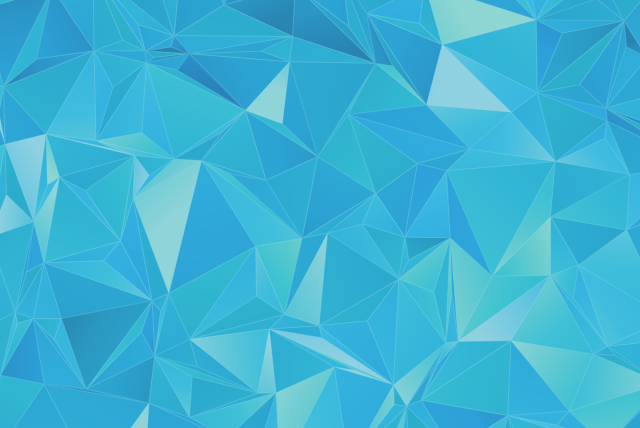
This background is drawn by a Shadertoy shader. Its source:

```glsl
const float CELLS_PER_HEIGHT = 7.2;
const float LINE_HALF_WIDTH = 0.0011;
const vec3 LINE_COLOR = vec3(0.58, 0.86, 0.93);

vec2 hash2(vec2 p) {
    vec3 q = fract(p.xyx * vec3(0.1031, 0.1030, 0.0973));
    q += dot(q, q.yzx + 33.33);
    return fract((q.xx + q.yz) * q.zy);
}

float cross2(vec2 a, vec2 b) { return a.x * b.y - a.y * b.x; }

mat2 rotation(float angle) {
    float c = cos(angle), s = sin(angle);
    return mat2(c, s, -s, c);
}

float cornerSlope(vec2 corner, vec2 p) {
    float angle = 6.2832 * hash2(corner + 71.0).x;
    return dot(vec2(cos(angle), sin(angle)), p - corner);
}

float gradientNoise(vec2 p) {
    vec2 i = floor(p), f = p - i;
    vec2 u = f * f * (3.0 - 2.0 * f);
    vec2 e = vec2(1.0, 0.0);
    return mix(mix(cornerSlope(i, p), cornerSlope(i + e, p), u.x),
               mix(cornerSlope(i + e.yx, p), cornerSlope(i + e.xx, p), u.x), u.y);
}

// Color ramp from deep blue to pale aqua, stops spaced by area share
vec3 waterRamp(float t) {
    vec3 shades[8] = vec3[8](
        vec3(0.16, 0.52, 0.70), vec3(0.17, 0.59, 0.77), vec3(0.17, 0.64, 0.82),
        vec3(0.18, 0.67, 0.83), vec3(0.20, 0.71, 0.85), vec3(0.25, 0.75, 0.85),
        vec3(0.38, 0.78, 0.84), vec3(0.56, 0.83, 0.85));
    float stops[8] = float[8](-0.08, 0.03, 0.17, 0.42, 0.68, 0.86, 0.97, 1.12);
    vec3 color = shades[0];
    for (int i = 1; i < 8; i++) {
        float blend = (t - stops[i - 1]) / (stops[i] - stops[i - 1]);
        color = mix(color, shades[i], clamp(blend, 0.0, 1.0));
    }
    return color;
}

float edgeDistance(vec2 p, vec2 a, vec2 b, inout float side) {
    vec2 e = b - a, w = p - a;
    side = min(side, cross2(e, w));
    return length(w - e * clamp(dot(w, e) / dot(e, e), 0.0, 1.0));
}

// Signed distance, positive inside a counter-clockwise triangle
float triangleDistance(vec2 p, vec2 a, vec2 b, vec2 c) {
    float side = 1e5;
    float d = min(edgeDistance(p, a, b, side),
              min(edgeDistance(p, b, c, side), edgeDistance(p, c, a, side)));
    return side > 0.0 ? d : -d;
}

vec3 facetColor(vec2 p, vec2 a, vec2 b, vec2 c, vec2 seed, mat2 toCanvas) {
    vec2 center = (a + b + c) / 3.0;
    vec2 canvas = toCanvas * center / CELLS_PER_HEIGHT;
    vec2 pick = hash2(seed), tint = hash2(seed + 19.7);
    float radius = max(length(a - center), max(length(b - center), length(c - center)));
    vec2 direction = rotation(6.2832 * tint.x) * vec2(1.0, 0.0);
    float t = 0.52 + 0.8 * (pick.x - 0.5) + 0.4 * gradientNoise(canvas * 3.0);
    t += 0.07 - 0.3 * smoothstep(0.6, 1.0, canvas.y);
    t += 0.3 * step(0.95, pick.y);
    t += 0.16 * dot(p - center, direction) / radius;
    return waterRamp(t) + (tint.y - 0.5) * vec3(0.01, -0.025, 0.07);
}

// Adds one facet with its hairline border, weighted by coverage
void addFacet(inout vec4 sum, vec2 p, vec2 a, vec2 b, vec2 c,
              vec2 seed, mat2 toCanvas, float pixel) {
    float d = triangleDistance(p, a, b, c);
    float coverage = clamp(0.5 + d / pixel, 0.0, 1.0);
    if (coverage <= 0.0) return;
    float halfWidth = LINE_HALF_WIDTH * CELLS_PER_HEIGHT;
    float line = clamp((halfWidth - abs(d)) / pixel + 0.5, 0.0, 1.0);
    float strength = 0.22 + 0.2 * hash2(seed + 5.3).x;
    vec3 color = facetColor(p, a, b, c, seed, toCanvas);
    sum += vec4(mix(color, LINE_COLOR, line * strength), 1.0) * coverage;
}

// Draws a triangle whole, or split into three around an inner point
void addTriangle(inout vec4 sum, vec2 p, vec2 a, vec2 b, vec2 c,
                 vec2 seed, mat2 toCanvas, float pixel) {
    if (triangleDistance(p, a, b, c) < -pixel) return;
    if (hash2(seed + 43.1).x > 0.33) {
        addFacet(sum, p, a, b, c, seed, toCanvas, pixel);
        return;
    }
    vec2 r = hash2(seed + 87.9);
    vec2 hub = mix(mix(a, b, 0.2 + 0.6 * r.x), c, 0.12 + 0.5 * r.y);
    addFacet(sum, p, a, b, hub, seed + 0.21, toCanvas, pixel);
    addFacet(sum, p, b, c, hub, seed + 0.37, toCanvas, pixel);
    addFacet(sum, p, c, a, hub, seed + 0.53, toCanvas, pixel);
}

vec2 meshPoint(vec2 id) { return id + 0.96 * (hash2(id) - 0.5); }

void mainImage(out vec4 fragColor, in vec2 fragCoord) {
    mat2 toCanvas = rotation(0.47);
    float pixel = CELLS_PER_HEIGHT / iResolution.y;
    vec2 p = fragCoord * pixel * toCanvas;
    vec4 sum = vec4(0.0);

    // Each jittered quad is cut along a diagonal that lies inside it
    for (int y = -1; y <= 1; y++)
    for (int x = -1; x <= 1; x++) {
        vec2 id = floor(p) + vec2(x, y);
        vec2 a = meshPoint(id), b = meshPoint(id + vec2(1, 0));
        vec2 c = meshPoint(id + vec2(1, 1)), d = meshPoint(id + vec2(0, 1));
        float acArea = min(cross2(b - a, c - a), cross2(c - a, d - a));
        float bdArea = min(cross2(b - a, d - a), cross2(c - b, d - b));
        bool cutAC = min(acArea, bdArea) > 0.06 ? hash2(id + 31.4).x < 0.5 : acArea > bdArea;
        addTriangle(sum, p, a, b, cutAC ? c : d, id + 0.11, toCanvas, pixel);
        addTriangle(sum, p, cutAC ? a : b, c, d, id + 0.67, toCanvas, pixel);
    }
    fragColor = vec4(sum.rgb / max(sum.a, 0.001), 1.0);
}
```
